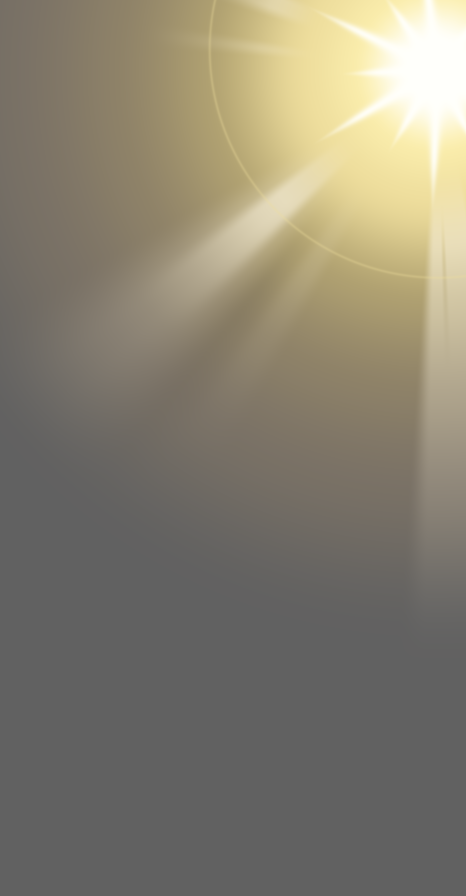
Reproduce this background procedurally as a Shadertoy shader.

```glsl
const vec3 GREY = vec3(0.382, 0.380, 0.379);
const vec3 TAUPE = vec3(0.485, 0.450, 0.400);
const vec3 BRONZE = vec3(0.570, 0.520, 0.410);
const vec3 OCHRE = vec3(0.710, 0.650, 0.450);
const vec3 GOLD = vec3(0.930, 0.865, 0.610);
const vec3 LEMON = vec3(0.985, 0.935, 0.680);
const vec3 CREAM = vec3(0.970, 0.940, 0.860);
const vec3 WHITE = vec3(1.0, 1.0, 0.985);

// 1 inside the inner radius, 0 beyond the outer one
float falloff(float inner, float outer, float radius) {
    return 1.0 - smoothstep(inner, outer, radius);
}

// Angular window with soft sides, in degrees
float sector(float angle, float low, float high, float softness) {
    return smoothstep(low - softness, low + softness, angle)
         * falloff(high - softness, high + softness, angle);
}

// Rise to a peak radius, then a long fade
float rayFade(float radius, float start, float peak, float end) {
    float fade = clamp((end - radius) / (end - peak), 0.0, 1.0);
    return smoothstep(start, peak, radius) * pow(fade, 1.4);
}

vec3 radialGlow(float radius) {
    vec3 color = mix(GREY, TAUPE, falloff(0.43, 0.64, radius));
    color = mix(color, BRONZE, falloff(0.32, 0.47, radius));
    color = mix(color, OCHRE, falloff(0.22, 0.36, radius));
    color = mix(color, GOLD, falloff(0.14, 0.26, radius));
    return mix(color, LEMON, falloff(0.07, 0.16, radius));
}

// Tapered spike pointing along the given angle
float spike(vec2 offset, float angle, float reach, float width) {
    vec2 axis = vec2(cos(angle), sin(angle));
    float along = dot(offset, axis);
    float across = abs(axis.x * offset.y - axis.y * offset.x);
    float taper = clamp(1.0 - along / reach, 0.0, 1.0);
    float halfWidth = width * taper + 0.0008;
    return step(0.0, along) * smoothstep(0.0, 0.45, taper)
         * exp(-across * across / (halfWidth * halfWidth));
}

float starburst(vec2 offset) {
    float light = 0.0;
    for (int i = 0; i < 12; i++) {
        float angle = radians(97.0 + 28.5 * float(i));
        float reach = i % 2 == 0 ? 0.165 : 0.110;
        light = max(light, spike(offset, angle, reach, 0.010));
    }
    return light;
}

float ring(vec2 offset, float size, float thickness) {
    float gap = (length(offset) - size) / thickness;
    return exp(-gap * gap);
}

void mainImage(out vec4 fragColor, in vec2 fragCoord) {
    vec2 point = fragCoord / iResolution.y;
    float aspect = iResolution.x / iResolution.y;
    vec2 offset = point - vec2(aspect - 0.032, 0.922);
    float radius = length(offset);
    // Zero points left, ninety points down
    float angle = degrees(atan(-offset.y, -offset.x));

    vec3 color = radialGlow(radius);

    // Shadow between the diagonal beams
    float shadow = sector(angle, 49.0, 53.0, 3.0) * rayFade(radius, 0.20, 0.32, 0.60);
    color *= 1.0 - 0.07 * shadow;

    // Wide diagonal beam with a crisp core, and its faint neighbour
    float beam = 0.36 * sector(angle, 34.0, 46.0, 5.0) * rayFade(radius, 0.12, 0.26, 0.62);
    beam += 0.38 * sector(angle, 36.5, 45.0, 1.8) * rayFade(radius, 0.11, 0.225, 0.42);
    beam += 0.11 * sector(angle, 55.0, 60.0, 2.0) * rayFade(radius, 0.14, 0.26, 0.52);

    // Beam falling along the right side, split by a narrow slit
    float fall = sector(angle, 87.5, 102.0, 1.5) * rayFade(radius, 0.10, 0.20, 0.66);
    float slit = sector(angle, 91.5, 92.5, 0.5) * rayFade(radius, 0.14, 0.21, 0.34);
    beam += 0.58 * fall * (1.0 - 0.45 * slit);

    // Weak streaks near the top
    beam += 0.22 * sector(angle, -8.5, -5.5, 1.5) * rayFade(radius, 0.13, 0.20, 0.33);
    beam += 0.40 * sector(angle, -26.0, -19.0, 2.0) * rayFade(radius, 0.14, 0.20, 0.30);
    color = mix(color, CREAM, clamp(beam, 0.0, 1.0));

    // Thin halo
    float halo = ring(offset - vec2(0.001, 0.023), 0.255, 0.0016);
    color = mix(color, GOLD, 0.30 * halo);

    // Star and its bright core
    color = mix(color, WHITE, 0.92 * starburst(offset));
    color = mix(color, WHITE, falloff(0.030, 0.095, radius));

    fragColor = vec4(color, 1.0);
}
```
